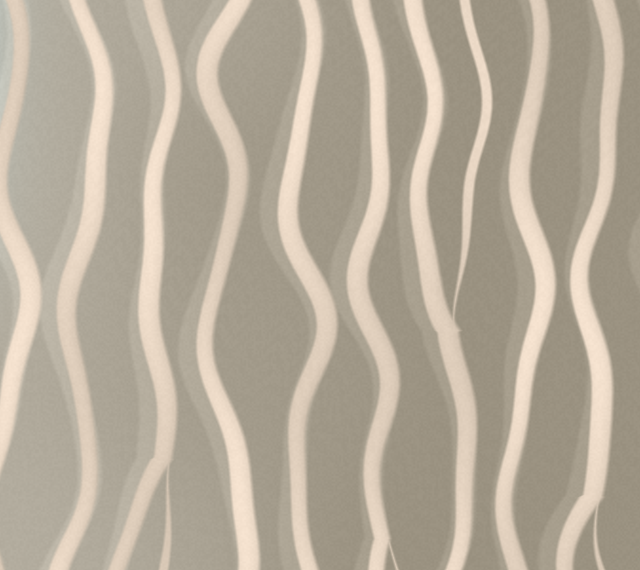
This pattern is drawn by a WebGL 1 fragment shader. Its source:

```glsl
precision highp float;
// Pale wavy vertical ribbons with forks and faint shadows on a warm grey ground.
uniform vec2 u_resolution;

// All lengths are in canvas heights.
const float SPACING = 0.13;
const float FIRST_X = 0.012;
const float HALF_WIDTH = 0.0163;
const float SWAY = 0.027;
const float EDGE_SOFTNESS = 0.0035;
const float GRAIN = 0.022;
const float GRAIN_SCALE = 300.0;

const vec3 GROUND_LIGHT = vec3(0.70, 0.675, 0.62);
const vec3 GROUND_DARK = vec3(0.605, 0.572, 0.505);
const vec3 COOL_GLOW = vec3(0.74, 0.76, 0.73);
const vec3 RIBBON_DIM = vec3(0.79, 0.73, 0.66);
const vec3 RIBBON_BRIGHT = vec3(0.975, 0.90, 0.825);

float hash(float n, float k) {
  return fract(sin(n * 91.7 + k * 47.3) * 4375.5);
}

float hash2(vec2 p) {
  return fract(sin(dot(p, vec2(127.1, 311.7))) * 4375.5);
}

float noise(vec2 p) {
  vec2 c = floor(p), f = fract(p);
  f = f * f * (3.0 - 2.0 * f);
  return mix(mix(hash2(c), hash2(c + vec2(1.0, 0.0)), f.x),
             mix(hash2(c + vec2(0.0, 1.0)), hash2(c + vec2(1.0, 1.0)), f.x), f.y);
}

// Centre line of an unforked ribbon.
float axis(float id, float y) {
  float p = 6.283 * hash(id, 1.0);
  float q = 6.283 * hash(id, 2.0);
  float frequency = mix(10.0, 14.5, hash(id, 3.0));
  float bend = sin(frequency * y + p + 0.7 * sin(5.0 * y + q));
  return FIRST_X + SPACING * id
       + SWAY * mix(0.7, 1.1, hash(id, 4.0)) * bend
       + 0.006 * sin(24.0 * y + q) + 0.012 * sin(4.0 * y + q + p);
}

// Distance travelled past the fork; negative where the ribbon is whole.
float pastFork(float id, float y) {
  if (mod(id, 3.0) == 2.0) return 0.22 * fract(id * 0.45) - y;
  if (mod(id, 7.0) == 6.0) return y - 0.42;
  return -1.0;
}

// Centre line of the main branch, which leans left after a fork.
float mainBranch(float id, float y) {
  float d = max(pastFork(id, y), 0.0);
  return axis(id, y) - 0.048 * (1.0 - exp(-d / 0.09));
}

float coverage(float offset, float halfWidth, float softness) {
  return smoothstep(-softness, softness, halfWidth - abs(offset));
}

// Ribbon tone: varies along the length and falls off towards the edges.
vec3 ribbonColor(float id, float y, float across) {
  float along = sin(6.0 * y + 6.283 * hash(id, 5.0));
  float light = 0.68 + 0.24 * along - 0.12 * across - 0.25 * across * across;
  return mix(RIBBON_DIM, RIBBON_BRIGHT, clamp(light, 0.0, 1.0));
}

void main() {
  vec2 p = gl_FragCoord.xy / u_resolution.y;
  float u = gl_FragCoord.x / u_resolution.x;

  // Ground: lighter on the left, with slow clouding and a cool corner.
  float shade = smoothstep(-0.1, 0.75, u + 0.22 * (noise(p * 3.0) - 0.5));
  vec3 color = mix(GROUND_LIGHT, GROUND_DARK, shade);
  float cool = exp(-p.x / 0.05) * smoothstep(0.3, 1.0, p.y);
  color = mix(color, COOL_GLOW, 0.8 * cool);

  // Faint shadows, mostly peeping out left of each ribbon.
  for (int i = 0; i < 11; i++) {
    float id = float(i);
    float swing = sin(9.0 * p.y + 6.283 * hash(id, 6.0));
    float center = mainBranch(id, p.y) - 0.014 + 0.014 * swing;
    float ghost = coverage(p.x - center, 0.021, 0.005);
    color += 0.05 * ghost * vec3(1.0, 0.98, 0.97);
  }

  // Ribbons and the thin branches that split off to the right.
  for (int i = 0; i < 11; i++) {
    float id = float(i);
    float d = pastFork(id, p.y);
    float slim = step(0.0, d) * smoothstep(0.0, 0.25, d);
    float thinWidth = 0.001 + 0.008 * slim;
    float thinX = p.x - axis(id, p.y) - 0.011 - 0.032 * slim;
    float thin = coverage(thinX, thinWidth, EDGE_SOFTNESS) * smoothstep(0.0, 0.01, d);
    color = mix(color, ribbonColor(id, p.y, 0.6), thin);

    float center = mainBranch(id, p.y);
    float slope = (mainBranch(id, p.y + 0.004) - center) / 0.004;
    float offset = (p.x - center) * inversesqrt(1.0 + slope * slope);
    float width = HALF_WIDTH * (1.0 + 0.15 * sin(8.0 * p.y + 6.283 * hash(id, 7.0)));
    float softness = EDGE_SOFTNESS * (offset > 0.0 ? 1.4 : 1.0);
    float body = coverage(offset, width, softness);
    color = mix(color, ribbonColor(id, p.y, clamp(offset / width, -1.0, 1.0)), body);
  }

  // Fine grain.
  color += GRAIN * (noise(p * GRAIN_SCALE) - 0.5);
  gl_FragColor = vec4(color, 1.0);
}
```
